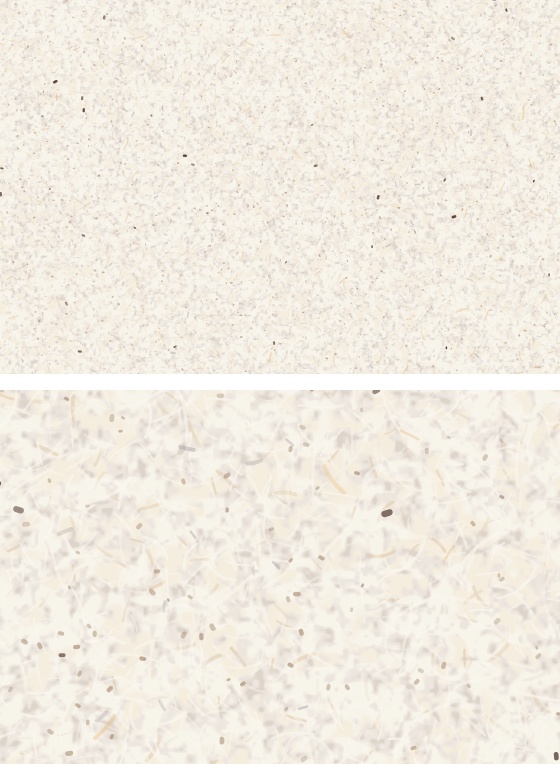
Top: the whole. Bottom: its middle third, enlarged.
Give the GLSL for this texture, as a Shadertoy shader.

```glsl
// Cream recycled paper with matted pale fibres, tan flecks and sparse dark specks.

const vec3 WHITE_CREAM = vec3(0.968, 0.955, 0.918);
const vec3 WARM_CREAM  = vec3(0.962, 0.930, 0.868);
const vec3 COOL_SHADE  = vec3(0.930, 0.902, 0.872);
const vec3 DEEP_SHADE  = vec3(0.855, 0.820, 0.778);
const vec3 FIBRE_WHITE = vec3(0.982, 0.970, 0.940);
const vec3 TAN         = vec3(0.890, 0.805, 0.690);
const vec3 ORANGE      = vec3(0.910, 0.730, 0.480);
const vec3 SLATE       = vec3(0.640, 0.610, 0.630);
const vec3 BROWN       = vec3(0.660, 0.550, 0.450);
const vec3 DARK_BROWN  = vec3(0.300, 0.200, 0.160);

const float GRAIN_SCALE  = 115.0;  // grains per canvas height
const float MOTTLE_SCALE = 13.0;   // soft patches per canvas height
const float WARP         = 0.006;  // bending of the grain
const float PI           = 3.14159;

// Integer hash giving four values from 0 to 1
vec4 hash4(vec2 cell, float seed) {
    ivec2 c = ivec2(cell);
    uvec4 v = uvec4(uint(c.x + 4096), uint(c.y + 4096), uint(seed), 17u);
    v = v * 1664525u + 1013904223u;
    v += v.yzxy * v.wxyz;
    v ^= v >> 16u;
    v += v.yzxy * v.wxyz;
    v ^= v >> 16u;
    return vec4(v >> 8u) / 16777216.0;
}

float noise(vec2 p, float seed) {
    vec2 i = floor(p), f = fract(p);
    f = f * f * (3.0 - 2.0 * f);
    float low  = mix(hash4(i, seed).x, hash4(i + vec2(1, 0), seed).x, f.x);
    float high = mix(hash4(i + vec2(0, 1), seed).x, hash4(i + vec2(1, 1), seed).x, f.x);
    return mix(low, high, f.y);
}

float grainNoise(vec2 p, float seed) {
    return 0.6 * noise(p, seed) + 0.4 * noise(p * 2.03 + 7.3, seed + 1.0);
}

// Coverage by bent strokes scattered one per cell; sizes are in cells
float strokes(vec2 p, float cells, float halfLength, float halfWidth, float density, float seed) {
    float pixel = cells / iResolution.y;
    float coverage = 0.0;
    p *= cells;
    vec2 home = floor(p);
    for (int y = -1; y <= 1; y++) {
        for (int x = -1; x <= 1; x++) {
            vec2 cell = home + vec2(x, y);
            vec4 r = hash4(cell, seed);
            if (r.x > density) continue;
            vec4 form = hash4(cell, seed + 50.0);
            float angle = r.w * PI;
            vec2 along = vec2(cos(angle), sin(angle));
            vec2 d = p - cell - r.yz;
            vec2 q = vec2(dot(d, along), dot(d, vec2(-along.y, along.x)));
            q.y += (form.x - 0.5) * q.x * q.x;
            float size = mix(0.45, 1.0, form.y);
            float dist = length(vec2(max(abs(q.x) - halfLength * size, 0.0), q.y));
            float edge = clamp((halfWidth * size - dist) / pixel + 0.5, 0.0, 1.0);
            coverage = max(coverage, edge * mix(0.5, 1.0, form.z));
        }
    }
    return coverage;
}

void mainImage(out vec4 fragColor, in vec2 fragCoord) {
    vec2 p = fragCoord / iResolution.y;

    // Matted grain and slow patches of warmth
    vec2 bend = vec2(noise(p * 60.0, 1.0), noise(p * 60.0, 2.0)) - 0.5;
    vec2 w = p + WARP * bend;
    float mottle = grainNoise(p * MOTTLE_SCALE, 3.0) - 0.5;
    float grain = grainNoise(w * GRAIN_SCALE, 5.0) - 0.12 * mottle;
    float warmth = grainNoise(w * GRAIN_SCALE * 0.45, 8.0) + 0.25 * mottle;

    vec3 light = mix(WHITE_CREAM, WARM_CREAM, smoothstep(0.48, 0.68, warmth));
    vec3 color = mix(COOL_SHADE, light, smoothstep(0.34, 0.56, grain));
    color = mix(color, DEEP_SHADE, 0.85 * smoothstep(0.34, 0.14, grain));

    // Tan fibres, mostly in the warm patches
    float tanFibres = strokes(p, 40.0, 0.50, 0.075, 0.45, 11.0);
    color = mix(color, TAN, tanFibres * mix(0.2, 0.7, smoothstep(0.35, 0.65, warmth)));

    // Pale fibres in two sizes
    color = mix(color, FIBRE_WHITE, 0.65 * strokes(p, 52.0, 0.75, 0.075, 0.90, 13.0));
    color = mix(color, FIBRE_WHITE, 0.60 * strokes(p, 34.0, 0.80, 0.050, 0.85, 14.0));

    // Coloured threads and flecks
    color = mix(color, ORANGE, 0.55 * strokes(p, 20.0, 0.30, 0.040, 0.10, 16.0));
    color = mix(color, SLATE, 0.50 * strokes(p, 30.0, 0.20, 0.060, 0.07, 17.0));
    color = mix(color, BROWN, 0.70 * strokes(p, 55.0, 0.08, 0.120, 0.13, 18.0));

    // Sparse dark specks
    color = mix(color, DARK_BROWN, 0.90 * strokes(p, 14.0, 0.04, 0.050, 0.11, 19.0));

    fragColor = vec4(color, 1.0);
}
```
